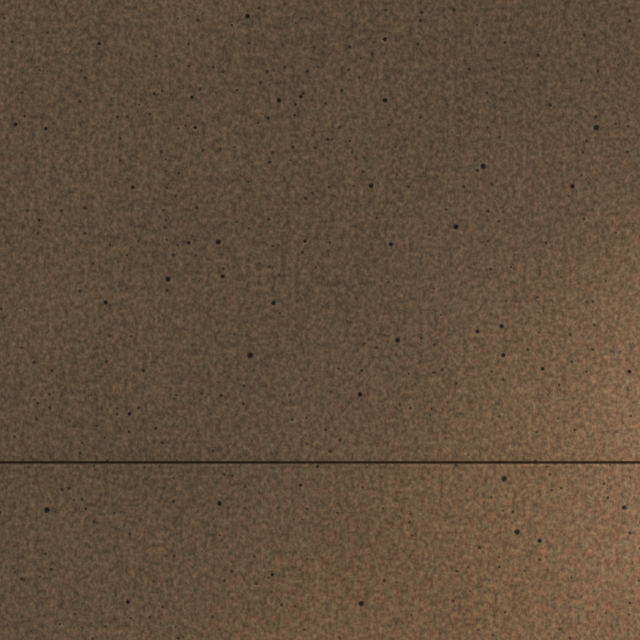
Write a three.js fragment shader that draws this texture.

```glsl
// Brown speckled fibreboard with one thin horizontal seam and a warm glow at the lower right.
varying vec2 vUv;

float hash(vec2 p) {
  vec3 q = fract(vec3(p.xyx) * 0.1031);
  q += dot(q, q.yzx + 33.33);
  return fract((q.x + q.y) * q.z);
}

vec2 gradient(vec2 cell) {
  float angle = 6.2832 * hash(cell);
  return vec2(cos(angle), sin(angle));
}

// Gradient noise, roughly -0.7 to 0.7
float noise(vec2 p) {
  vec2 i = floor(p), f = fract(p);
  vec2 u = f * f * f * (f * (f * 6.0 - 15.0) + 10.0);
  float a = dot(gradient(i), f);
  float b = dot(gradient(i + vec2(1.0, 0.0)), f - vec2(1.0, 0.0));
  float c = dot(gradient(i + vec2(0.0, 1.0)), f - vec2(0.0, 1.0));
  float d = dot(gradient(i + 1.0), f - 1.0);
  return mix(mix(a, b, u.x), mix(c, d, u.x), u.y);
}

// Sparse dark specks, at most one in each cell
float flecks(vec2 uv, float cells, float share, float radius) {
  vec2 id = floor(uv * cells);
  vec2 centre = 0.2 + 0.6 * vec2(hash(id + 17.0), hash(id + 59.0));
  vec2 offset = (fract(uv * cells) - centre) / cells;
  float size = radius * mix(0.6, 1.2, hash(id + 83.0));
  float spot = 1.0 - smoothstep(size * 0.4, size * 1.5, length(offset));
  return spot * step(hash(id + 131.0), share);
}

void main() {
  vec2 uv = vUv;

  // Warm light rising towards the lower right
  float slope = uv.x * 0.62 + (1.0 - uv.y) * 0.8;
  float warmth = smoothstep(0.68, 1.4, slope);
  float glow = exp(-dot((uv - vec2(1.08, 0.36)) * vec2(3.2, 3.0), (uv - vec2(1.08, 0.36)) * vec2(3.2, 3.0)));
  vec3 color = mix(vec3(0.355, 0.288, 0.222), vec3(0.455, 0.355, 0.262), warmth);
  color += vec3(0.095, 0.075, 0.06) * glow;
  color *= 1.0 + 0.05 * noise(uv * 5.0 + 3.0);

  // Matted grain: clumps, fine fibres and faint upright streaks
  vec2 warp = 0.004 * vec2(noise(uv * 60.0), noise(uv * 60.0 + 41.0));
  float grain = 0.24 * noise((uv + warp) * vec2(130.0, 112.0));
  grain += 0.20 * noise((uv - warp) * vec2(235.0, 205.0) + 19.0);
  grain += 0.08 * noise(uv * 55.0 + 71.0);
  grain += 0.05 * noise(uv * vec2(90.0, 9.0) + 7.0);
  color *= 1.0 + grain;

  // Slight red and green tint, stronger where the light is warm
  float tint = noise(uv * 70.0 + 101.0);
  color += vec3(0.022, -0.012, -0.008) * tint * (0.5 + warmth);

  // Dark flecks
  float dark = 0.62 * flecks(uv, 22.0, 0.09, 0.0036);
  dark = max(dark, 0.35 * flecks(uv + 0.37, 55.0, 0.12, 0.0024));
  color *= 1.0 - dark;

  // Seam with a soft shade and a faint lit lower lip
  float fromSeam = uv.y - 0.2775;
  float seam = 1.0 - smoothstep(0.0008, 0.0026, abs(fromSeam));
  float shade = exp(-abs(fromSeam) * 220.0);
  float lip = 1.0 - smoothstep(0.0, 0.003, abs(fromSeam + 0.0048));
  color *= 1.0 - 0.12 * shade + 0.08 * lip;
  color = mix(color, vec3(0.13, 0.09, 0.06), 0.85 * seam);

  gl_FragColor = vec4(color, 1.0);
}
```
